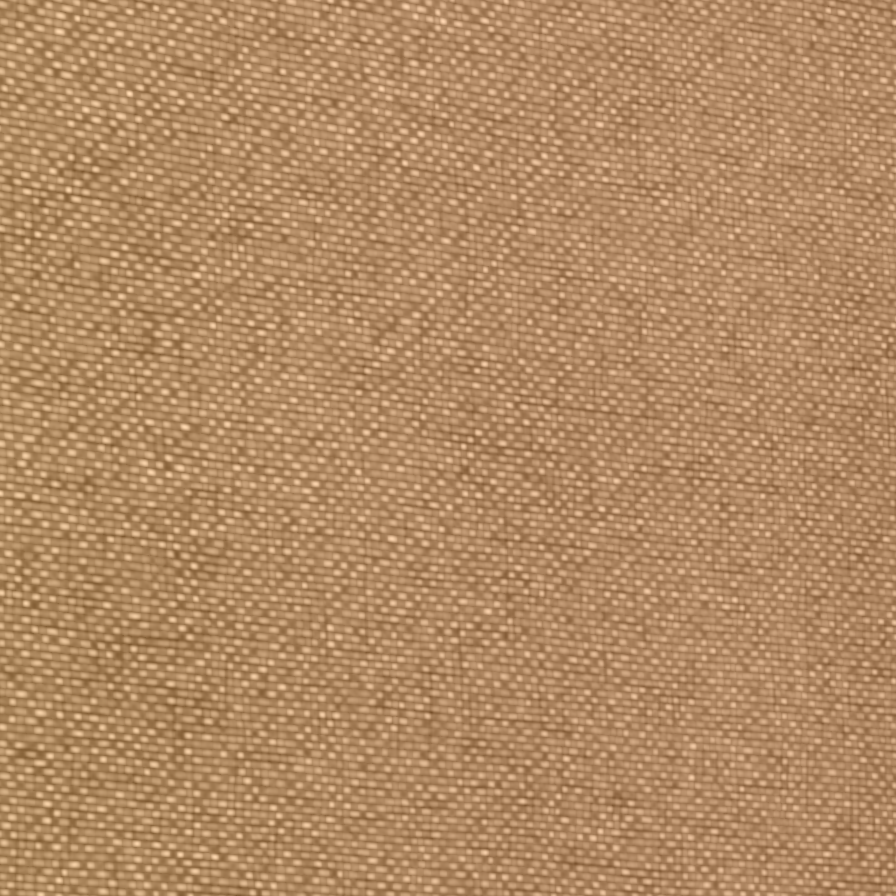
Write a WebGL 1 fragment shader that draws this texture.

```glsl
precision highp float;
// Tan plain-weave cloth: sloping weft rows of short bright dashes over finer warp threads,
// tightening to the right. Signed sine profiles make dashes, dips and row gaps;
// gradient noise bends the threads, breaks up the dashes and tints the cloth faintly.

uniform vec2 u_resolution;

const float PI = 3.14159265;
const vec2 THREADS = vec2(106.0, 108.0);
const vec3 TAN = vec3(0.692, 0.542, 0.390);
const vec3 OLIVE_SHIFT = vec3(-0.004, 0.003, -0.012);
const vec3 ROSE_SHIFT = vec3(0.006, -0.003, 0.006);

float hash(vec2 p) {
  return fract(sin(dot(p, vec2(127.1, 311.7))) * 43758.5);
}

vec2 gradientAt(vec2 p) {
  float angle = 2.0 * PI * hash(p);
  return vec2(cos(angle), sin(angle));
}

// Gradient noise, roughly -0.7 to 0.7
float gradientNoise(vec2 p) {
  vec2 i = floor(p);
  vec2 f = p - i;
  vec2 u = f * f * f * (f * (f * 6.0 - 15.0) + 10.0);
  vec2 e = vec2(1.0, 0.0);
  float low = mix(dot(gradientAt(i), f),
                  dot(gradientAt(i + e.xy), f - e.xy), u.x);
  float high = mix(dot(gradientAt(i + e.yx), f - e.yx),
                   dot(gradientAt(i + e.xx), f - e.xx), u.x);
  return mix(low, high, u.y);
}

// Canvas position to thread coordinates: sloping rows, gently wavering threads
vec2 threadSpace(vec2 uv) {
  float slope = 0.07 + 0.06 * uv.y;
  float across = uv.x * (0.92 + 0.16 * uv.x) + 0.01 * uv.y;
  vec2 sheared = vec2(across, uv.y * (1.0 + 0.06 * uv.x) + slope * uv.x);
  vec2 waver = vec2(gradientNoise(uv * vec2(16.0, 8.0)),
                    gradientNoise(uv * vec2(6.0, 14.0) + 31.0));
  return sheared * THREADS + vec2(0.7, 0.4) * waver;
}

// Shade of one thread, changing slowly along its length
float threadShade(float index, float along, float seed) {
  float whole = hash(vec2(index, seed)) - 0.5;
  float slub = gradientNoise(vec2(along * 0.25, index * 7.31 + seed));
  return 0.14 * whole + 0.40 * slub;
}

// Signed light on the woven surface: dark in dips, bright on the weft dashes
float weaveRelief(vec2 t) {
  // Each row is nudged sideways so that its dashes vary in place and length
  float row = floor(t.y);
  t.x += 0.55 * gradientNoise(vec2(t.x * 0.45, row * 3.37 + 11.0));

  vec2 cell = floor(t);
  vec2 wave = sin(PI * t);
  vec2 roundness = abs(wave);
  float over = sign(wave.x * wave.y);
  float dash = over * pow(roundness.x, 0.75) * roundness.y;

  // Row gaps run on as fine dark lines; column gaps are shallow
  float rowGap = 0.66 * (roundness.y - 0.64);
  float columnGap = 0.16 * (roundness.x - 0.64);

  float weftOnTop = smoothstep(-0.35, 0.35, wave.x * wave.y);
  float weftShade = threadShade(cell.y, t.x, 3.7) * roundness.y;
  float warpShade = threadShade(cell.x, t.y, 19.3) * roundness.x;
  float crossing = 0.8 * (hash(cell + 5.0) - 0.5) * roundness.x * roundness.y;
  return 0.46 * dash + rowGap + columnGap
       + mix(warpShade, weftShade, weftOnTop) + crossing;
}

// Soft dark seams where neighbouring threads part for a short way
float seam(float across, float along, float seed) {
  float index = floor(across + 0.5);
  float gap = 1.0 - smoothstep(0.05, 0.40, abs(across - index));
  float parting = gradientNoise(vec2(along * 0.15, index * 5.17 + seed));
  return gap * smoothstep(0.0, 0.5, parting);
}

// Broad tint: faint olive on the left, faint rose to the right
vec3 clothTint(vec2 uv) {
  float warmth = smoothstep(-0.1, 0.8, uv.x + 0.15 * uv.y);
  float light = 0.022 * (uv.y - 0.5) + 0.024 * gradientNoise(uv * 3.0 + 8.0);
  light -= 0.014 * smoothstep(0.75, 1.0, uv.x);
  return TAN + mix(OLIVE_SHIFT, ROSE_SHIFT, warmth) + light;
}

void main() {
  vec2 uv = gl_FragCoord.xy / u_resolution;
  vec2 t = threadSpace(uv);

  // Relief is strongest on the left and softens to the right
  float contrast = mix(0.22, 0.175, smoothstep(0.0, 0.9, uv.x));
  float tone = contrast * weaveRelief(t);
  tone -= 0.06 * seam(t.y, t.x, 41.0) + 0.05 * seam(t.x, t.y, 67.0) - 0.012;

  // Uneven yarn, drawn out along the rows, and fine fibre grain
  tone += 0.06 * gradientNoise(t * vec2(0.5, 0.95) + 13.0);
  tone += 0.04 * gradientNoise(t * 1.6 + 57.0);

  gl_FragColor = vec4(clamp(clothTint(uv) + tone, 0.0, 1.0), 1.0);
}
```
